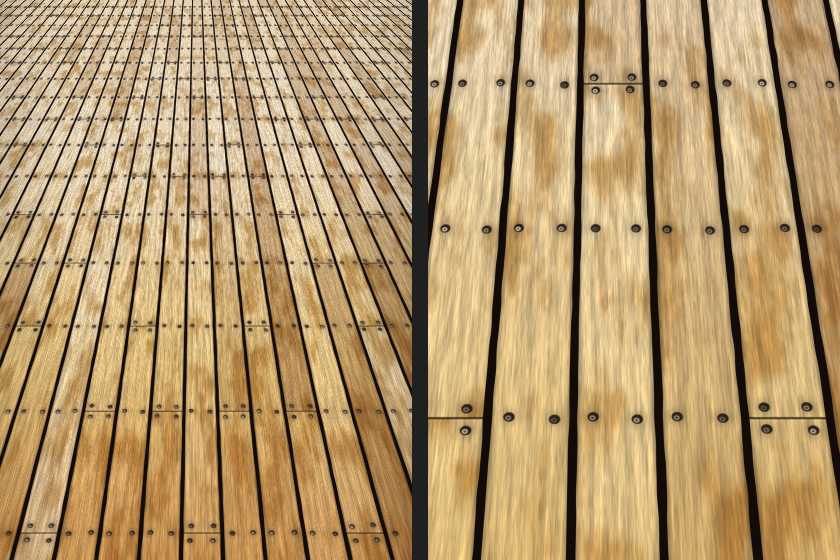
Left, the full canvas; right, a detail of the centre.
A WebGL 2 fragment shader for this texture:

```glsl
#version 300 es
precision highp float;

uniform vec2 u_resolution;
out vec4 outColor;

const vec3 GAP = vec3(0.07, 0.045, 0.03);
const vec3 AMBER = vec3(0.79, 0.59, 0.34);
const vec3 HONEY = vec3(0.87, 0.74, 0.48);
const vec3 PALE = vec3(0.91, 0.85, 0.75);
const vec3 BROWN = vec3(0.58, 0.40, 0.23);

float hash(vec2 p) {
  return fract(sin(dot(p, vec2(127.1, 311.7))) * 43758.5453);
}

float noise(vec2 p) {
  vec2 i = floor(p), f = fract(p);
  f = f * f * (3.0 - 2.0 * f);
  return mix(mix(hash(i), hash(i + vec2(1, 0)), f.x),
             mix(hash(i + vec2(0, 1)), hash(i + vec2(1, 1)), f.x), f.y);
}

float fbm(vec2 p) {
  float sum = 0.0, amp = 0.5;
  for (int i = 0; i < 4; i++) {
    sum += amp * noise(p);
    p = p * 2.03 + 7.3;
    amp *= 0.5;
  }
  return sum;
}

// Antialiased coverage of a signed distance
float cover(float d, float aa) {
  return 1.0 - smoothstep(-aa, aa, d);
}

// Joist row, modulo 4, on which a board has its butt joints
float jointPhase(float board) {
  if (mod(board, 2.0) < 0.5) return mod(board, 4.0);
  return abs(board) > 4.0 ? 3.0 : 1.0;
}

vec3 woodColor(vec2 p, vec2 deck, float board, float plank, float px) {
  float tone = hash(vec2(board + 3.0, plank * 7.0 + 1.0));
  float seed = 40.0 * hash(vec2(plank, board));

  // Warm foreground fading to a bleached distance
  vec3 col = mix(AMBER, HONEY, smoothstep(0.0, 0.42, p.y));
  col = mix(col, PALE, 0.9 * smoothstep(0.3, 0.8, p.y));
  col = mix(col, BROWN, 0.65 * smoothstep(0.55, 1.0, tone) * (1.0 - 0.6 * p.y));
  col = mix(col, PALE, 0.5 * smoothstep(0.35, 0.0, tone));

  // Blotches, wavy growth rings and fine fibres
  float blotch = fbm(vec2(deck.x * 2.5 + seed, deck.y * 3.0));
  float rings = sin(28.0 * deck.x + 16.0 * fbm(vec2(deck.x * 1.5 + seed, deck.y * 1.3)));
  float fibre = fbm(vec2(deck.x * 38.0 + seed, deck.y * 5.0));
  float speck = noise(vec2(deck.x * 75.0, deck.y * 22.0 + seed));
  float detail = 1.0 - smoothstep(0.03, 0.14, px);
  col = mix(col, col * vec3(0.84, 0.74, 0.58), smoothstep(0.4, 0.75, blotch));
  col *= 1.0 + 0.05 * rings * detail + 0.38 * (fibre - 0.47) * (0.4 + 0.6 * detail);
  col *= 1.0 + 0.14 * (speck - 0.5) * detail;

  // Darker outer corners
  return col * (1.0 - 0.16 * smoothstep(0.2, 0.48, abs(p.x - 0.36)));
}

void main() {
  vec2 p = gl_FragCoord.xy / u_resolution * vec2(0.7344, 1.0);

  // Perspective: x counts boards, y counts joists
  float depth = 1.28 - p.y;
  float width = 0.059 * depth;
  float px = 1.0 / (u_resolution.y * width);
  vec2 deck = vec2((p.x - 0.349) / width + 0.35, (1.0 / depth - 0.8118) / 0.174);
  float board = floor(deck.x);
  float across = deck.x - board - 0.5;
  float phase = jointPhase(board);
  float plank = floor((deck.y - phase) / 4.0);
  vec3 col = woodColor(p, deck, board, plank, px);

  // Butt joint on the nearest joist, measured in board widths
  float row = round(deck.y);
  float rowScale = 0.174 * depth * depth / width;
  float along = (deck.y - row) * rowScale;
  bool jointed = mod(row - phase, 4.0) < 0.5;
  if (jointed) col = mix(col, GAP, 0.75 * cover(abs(along) - 0.012, px));

  // Screws: two per joist, four around a joint
  float side = sign(across);
  float end = jointed ? sign(along) : 0.0;
  vec2 id = vec2(board * 2.0 + side * 0.5, row * 3.0 + end);
  vec2 jitter = vec2(hash(id), hash(id + 17.3)) - 0.5;
  vec2 q = vec2(across - side * 0.27, along - end * 0.05 * rowScale);
  q += jitter * vec2(0.05, 0.04);
  q.y *= 1.2;
  float r = length(q);
  col *= 1.0 - 0.22 * exp(-r * r * 70.0);
  col = mix(col, GAP * 1.8, 0.9 * cover(r - 0.066, px));
  float shine = mix(0.35, 0.95, hash(id + 5.7));
  col = mix(col, vec3(0.86, 0.80, 0.72) * shine, cover(length(q + vec2(0.008, 0.014)) - 0.036, px));
  col = mix(col, GAP, 0.7 * cover(length(q + vec2(0.008, 0.014)) - 0.012, px));

  // Worn board edges and the dark gaps between them
  float edge = 0.5 - abs(across);
  float wear = 0.016 * (noise(vec2(board * 9.0 + side, deck.y * 9.0)) - 0.5);
  col *= 1.0 - 0.25 * (1.0 - smoothstep(0.045, 0.11, edge));
  col = mix(col, GAP, cover(edge - 0.05 - wear, 0.7 * px));

  outColor = vec4(clamp(col, 0.0, 1.0), 1.0);
}
```
